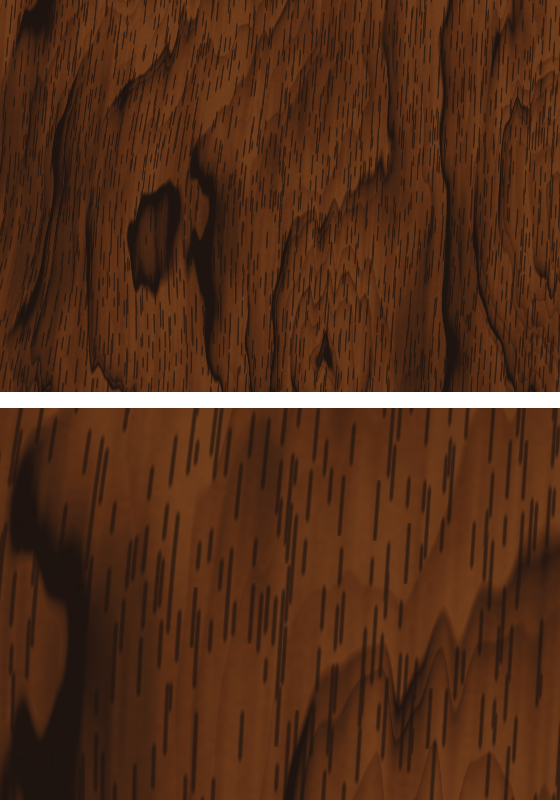
Top, the full canvas; bottom, a detail of the centre.
Give the GLSL for this texture, as a Shadertoy shader.

```glsl
// Polished dark rosewood: bent veins, arches, a knot, fibres and short pores.

const vec3 HONEY    = vec3(0.435, 0.238, 0.106);
const vec3 RUSSET   = vec3(0.360, 0.182, 0.080);
const vec3 UMBER    = vec3(0.275, 0.145, 0.074);
const vec3 CHARCOAL = vec3(0.115, 0.074, 0.058);

float hash(vec2 p) {
    vec3 q = fract(p.xyx * 0.1031);
    q += dot(q, q.yzx + 33.33);
    return fract((q.x + q.y) * q.z);
}

float noise(vec2 p) {
    vec2 i = floor(p), f = fract(p);
    f = f * f * (3.0 - 2.0 * f);
    return mix(mix(hash(i), hash(i + vec2(1, 0)), f.x),
               mix(hash(i + vec2(0, 1)), hash(i + vec2(1, 1)), f.x), f.y);
}

float fbm(vec2 p) {
    float sum = 0.0, amp = 0.57;
    for (int i = 0; i < 3; i++) {
        sum += amp * noise(p);
        p = p * 2.1 + 17.3;
        amp *= 0.5;
    }
    return sum;
}

float swell(vec2 p, vec2 centre, vec2 radius) {
    vec2 d = (p - centre) / radius;
    return exp(-dot(d, d));
}

// Coordinates that follow the slight lean of the fibres
vec2 alongGrain(vec2 p) {
    float lean = 0.09 * p.y * (1.0 - 0.4 * p.x);
    return vec2(p.x - lean - 0.05 * noise(p * vec2(2.5, 2.0)), p.y);
}

// Growth field: its whole-number contours are the veins
float growth(vec2 p) {
    float bend = 0.95 * (p.y - 0.38) * (p.y - 0.38) * smoothstep(1.1, 0.3, p.x);
    float field = 4.2 * (p.x - bend) + 2.1 * (fbm(p * vec2(3.0, 1.7) + 4.0) - 0.5);
    field += 2.7 * swell(p, vec2(0.80, 0.05), vec2(0.17, 0.38));
    field += 2.5 * swell(p, vec2(1.42, 0.42), vec2(0.19, 0.34));
    return field;
}

// Sharp on one side, fading to brown on the other
float vein(float field, vec2 p, float sharpness) {
    float ring = floor(field), s = field - ring;
    float strength = smoothstep(0.25, 0.68, noise(p * vec2(5.0, 3.2) + ring * 7.3));
    float profile = 0.85 * exp(-s * sharpness) + 0.38 * exp(-s * 2.8);
    return smoothstep(0.0, 0.07, s) * profile * mix(0.35, 1.1, strength);
}

// One layer of scattered dashes, staggered by column
float pores(vec2 g, vec2 cell, float seed, float pixel) {
    float column = floor(g.x / cell.x);
    float y = g.y / cell.y + hash(vec2(column, seed));
    vec2 id = vec2(column, floor(y)) + seed * 13.0;
    float offset = mix(0.3, 0.7, hash(id + 3.7));
    float halfLength = cell.y * mix(0.10, 0.42, hash(id + 9.1));
    vec2 d = vec2(fract(g.x / cell.x) - offset, fract(y) - 0.5) * cell;
    float dist = length(vec2(d.x, 0.3 * max(abs(d.y) - halfLength, 0.0)));
    float present = step(0.52, hash(id + 21.4));
    return present * (1.0 - smoothstep(0.0005, 0.0024 + 0.3 * pixel, dist));
}

vec3 woodColour(float t) {
    vec3 c = mix(HONEY, RUSSET, smoothstep(0.0, 0.36, t));
    c = mix(c, UMBER, smoothstep(0.3, 0.65, t));
    return mix(c, CHARCOAL, smoothstep(0.6, 1.08, t));
}

void mainImage(out vec4 fragColor, in vec2 fragCoord) {
    vec2 p = fragCoord / iResolution.y;
    float pixel = 1.0 / iResolution.y;
    vec2 g = alongGrain(p);

    // Fibres pull the vein edges up and down into ragged teeth
    float teeth = noise(g * vec2(60.0, 3.0)) - 0.5;
    float waver = noise(p * vec2(13.0, 9.0)) - 0.5;
    vec2 ragged = p + vec2(0.022 * waver + 0.006 * teeth, 0.085 * teeth);
    float field = growth(ragged);

    // Darkness from veins, stained patches and fibres
    float fibre = noise(g * vec2(170.0, 7.0));
    float streak = noise(g * vec2(48.0, 2.6) + 30.0);
    float stain = smoothstep(0.42, 0.74, fbm(vec2(g.x * 6.5, ragged.y * 1.9) + 11.0));
    stain += 0.7 * swell(p, vec2(0.92, 0.88), vec2(0.15, 0.22));
    float dark = 0.05 + 0.36 * stain * mix(0.65, 1.3, streak);
    dark += vein(field, p, 9.0) * mix(0.8, 1.15, streak);
    dark += 0.32 * vein(field * 2.3 + 0.4, p + 5.0, 5.0);
    dark += 0.16 * (fibre - 0.5) + 0.14 * (streak - 0.5) + 0.14 * (0.5 - p.y);

    // Pores in three lengths
    float pore = 0.0;
    for (int i = 0; i < 3; i++) {
        float k = float(i);
        vec2 cell = vec2(0.014 + 0.004 * k, 0.052 + 0.036 * k);
        pore = max(pore, pores(g, cell, k + 1.0, pixel));
    }

    vec3 colour = woodColour(clamp(dark, 0.0, 1.1));
    colour = mix(colour, CHARCOAL, 0.68 * pore);
    colour *= 0.97 + 0.06 * noise(p * 190.0);
    fragColor = vec4(colour, 1.0);
}
```
